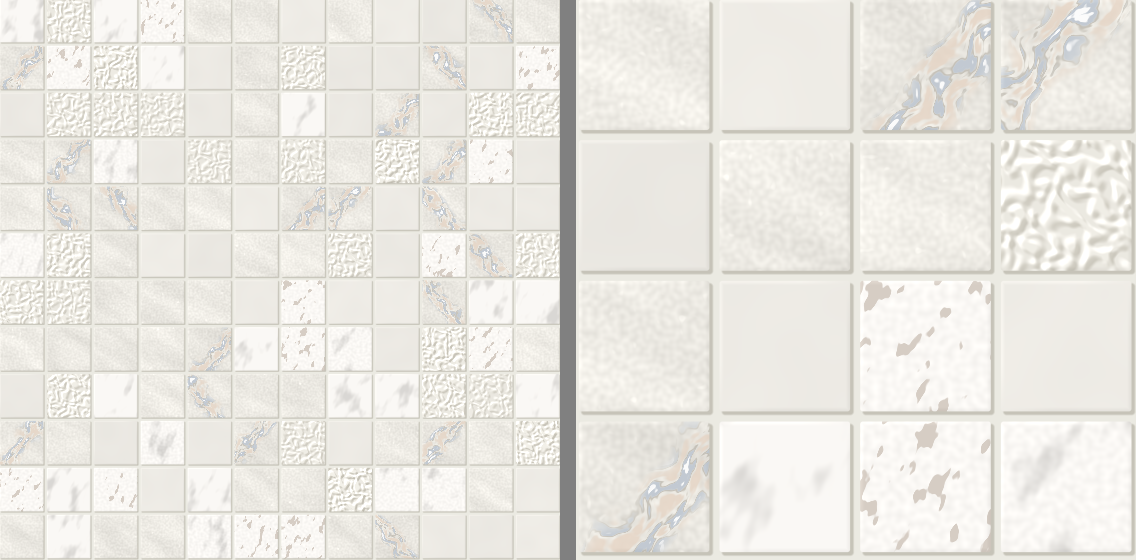
Left: the whole. Right: its middle third, enlarged.
Give the GLSL for this pattern, as a Shadertoy shader.

```glsl
const float TILES = 11.94;
const float TILE_HALF = 0.464;
const float CORNER = 0.02;

vec2 hash22(vec2 p) {
    vec3 h = fract(p.xyx * vec3(0.1031, 0.1030, 0.0973));
    h += dot(h, h.yzx + 33.33);
    return fract((h.xx + h.yz) * h.zy);
}

float cornerSlope(vec2 cell, vec2 offset) {
    float angle = 6.2832 * hash22(cell).x;
    return dot(vec2(cos(angle), sin(angle)), offset);
}

float gradientNoise(vec2 p) {
    vec2 i = floor(p), f = p - i;
    vec2 u = f * f * f * (f * (f * 6.0 - 15.0) + 10.0);
    vec2 e = vec2(0.0, 1.0);
    return mix(mix(cornerSlope(i, f), cornerSlope(i + e.yx, f - e.yx), u.x),
               mix(cornerSlope(i + e, f - e), cornerSlope(i + 1.0, f - 1.0), u.x), u.y);
}

float fbm(vec2 p) {
    float sum = 0.0, gain = 1.0;
    for (int i = 0; i < 3; i++) {
        sum += gain * gradientNoise(p);
        p = mat2(1.6, 1.2, -1.2, 1.6) * p + 7.3;
        gain *= 0.5;
    }
    return sum;
}

float roundedBox(vec2 p, float halfSize, float radius) {
    vec2 d = abs(p) - halfSize + radius;
    return length(max(d, 0.0)) + min(max(d.x, d.y), 0.0) - radius;
}

float pebbleHeight(vec2 p) {
    vec2 warp = vec2(gradientNoise(p * 5.0), gradientNoise(p * 5.0 + 19.0));
    return smoothstep(-0.22, 0.25, gradientNoise(p * 11.0 + warp));
}

// Matt glaze, almost flat
vec3 plainGlaze(vec2 p) {
    return vec3(0.928, 0.918, 0.895) + 0.012 * gradientNoise(p * 2.0);
}

// Cloudy stone with a fine grain
vec3 stone(vec2 p) {
    float cloud = fbm(p * vec2(1.4, 2.2) + p.yx * 0.8);
    float grain = gradientNoise(p * 21.0);
    float glint = smoothstep(0.38, 0.6, gradientNoise(p * 12.0 + 5.0));
    return vec3(0.928, 0.918, 0.892) + 0.055 * cloud + 0.055 * grain + 0.05 * glint;
}

// Embossed pebbles lit from the upper left
vec3 pebbled(vec2 p, float depth) {
    vec2 toLight = vec2(-0.018, 0.018);
    float relief = pebbleHeight(p - toLight) - pebbleHeight(p + toLight);
    vec3 base = vec3(0.925, 0.915, 0.885) + 0.02 * pebbleHeight(p);
    return base + relief * depth * vec3(0.15, 0.155, 0.17);
}

// White gloss with soft veins, or with tan chips
vec3 whiteGloss(vec2 p, float style) {
    vec2 slanted = vec2(p.x * 5.0 - p.y * 2.2, p.y * 2.4 + p.x);
    float vein = fbm(slanted * 0.6);
    float chip = smoothstep(0.3, 0.38, fbm(slanted * 1.3 + 11.0));
    float speck = gradientNoise(p * 17.0);
    vec3 col = vec3(0.982, 0.973, 0.96);
    col -= smoothstep(0.05, 0.65, vein) * 0.13 * step(style, 0.6);
    col += speck * 0.045 * step(0.4, style);
    return mix(col, vec3(0.84, 0.805, 0.77), chip * step(0.62, style));
}

// Stone crossed by a slanted band of pearly streaks
vec3 pearlVein(vec2 p, vec2 q, vec2 seed) {
    float side = seed.x < 0.5 ? -1.0 : 1.0;
    vec2 axis = normalize(vec2(0.8, side));
    float along = dot(q, axis);
    float across = dot(q, vec2(-axis.y, axis.x)) + 0.18 * gradientNoise(p * 3.0);
    float band = 1.0 - smoothstep(0.1, 0.28, abs(across + (seed.y - 0.5) * 0.4));
    float streak = fbm(vec2(along * 4.0, across * 9.0) + seed * 37.0);
    float rim = 1.0 - smoothstep(0.0, 0.1, abs(streak - 0.12));
    vec3 col = stone(p) - 0.012;
    col = mix(col, vec3(0.90, 0.835, 0.775), band * smoothstep(0.05, 0.3, -streak) * 0.85);
    col = mix(col, vec3(0.76, 0.79, 0.825), band * smoothstep(0.08, 0.25, streak));
    col = mix(col, vec3(0.74, 0.72, 0.68), band * rim * 0.75);
    return mix(col, vec3(0.985), band * smoothstep(0.4, 0.5, streak));
}

vec3 tileSurface(vec2 id, vec2 q) {
    vec2 pick = hash22(id + 3.7);
    vec2 seed = hash22(id + 61.3);
    vec2 p = q + floor(seed * 40.0) + seed;
    float tone = (pick.y - 0.5) * 0.018;
    if (pick.x < 0.22) return plainGlaze(p) + tone;
    if (pick.x < 0.47) return stone(p) + tone;
    if (pick.x < 0.66) return pebbled(p, 0.65 + 0.5 * pick.y) + tone;
    if (pick.x < 0.84) return whiteGloss(p, pick.y);
    return pearlVein(p, q, seed);
}

void mainImage(out vec4 fragColor, in vec2 fragCoord) {
    vec2 grid = fragCoord / iResolution.xy * TILES + vec2(0.036, 0.0);
    vec2 id = floor(grid);
    vec2 q = grid - id - 0.5;
    float aa = 0.75 * TILES / iResolution.y;

    // Grout and the shadow cast to the lower right
    float shadow = roundedBox(q - vec2(0.021, -0.021), TILE_HALF, CORNER);
    vec3 col = vec3(0.922, 0.917, 0.887);
    col = mix(col, vec3(0.775, 0.765, 0.72), 1.0 - smoothstep(-aa, aa + 0.008, shadow));

    // Tile face with a bevelled rim
    float edge = roundedBox(q, TILE_HALF, CORNER);
    float rim = smoothstep(-0.035, -0.005, edge);
    float facing = clamp((q.y - q.x) * 3.0, -1.0, 1.0);
    vec3 face = tileSurface(id, q) + rim * facing * 0.035;
    col = mix(col, face, 1.0 - smoothstep(-aa, aa, edge));
    fragColor = vec4(clamp(col, 0.0, 1.0), 1.0);
}
```
